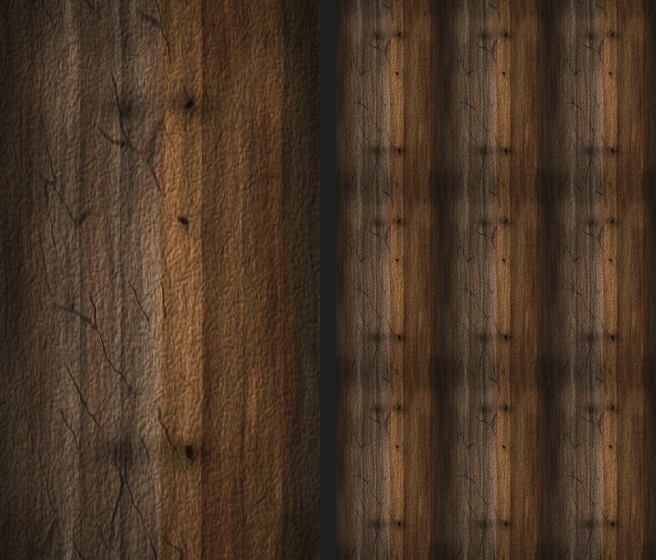
Left, the tile; right, the same tile 3 across and 3 down.
A WebGL 1 fragment shader for this texture:

```glsl
precision highp float;
// Dark aged wooden boards with a wrinkled, leathery grain, cracks and knots.
uniform vec2 u_resolution;

const float TAU = 6.28318;

float hash(vec2 p) {
  return fract(sin(dot(p, vec2(127.1, 311.7))) * 43758.5);
}

// Value noise that wraps after n cells
float noise(vec2 uv, vec2 n) {
  vec2 p = uv * n, i = floor(p), f = fract(p);
  vec2 seed = n * 0.37;
  f = f * f * (3.0 - 2.0 * f);
  float a = hash(mod(i, n) + seed);
  float b = hash(mod(i + vec2(1.0, 0.0), n) + seed);
  float c = hash(mod(i + vec2(0.0, 1.0), n) + seed);
  float d = hash(mod(i + 1.0, n) + seed);
  return mix(mix(a, b, f.x), mix(c, d, f.x), f.y);
}

// Wrapping cellular noise: nearest distance, and gap to the second nearest
vec2 cells(vec2 p, vec2 n) {
  vec2 i = floor(p), f = fract(p);
  float near = 4.0, second = 4.0;
  for (int y = -1; y <= 1; y++) {
    for (int x = -1; x <= 1; x++) {
      vec2 o = vec2(float(x), float(y));
      vec2 id = mod(i + o, n);
      float d = length(o + vec2(hash(id), hash(id + 57.3)) - f);
      second = min(second, max(near, d));
      near = min(near, d);
    }
  }
  return vec2(near, second - near);
}

// Broken diagonal cracks, mostly in the grey boards
float cracks(vec2 uv) {
  vec2 q = uv + 0.03 * (vec2(noise(uv, vec2(9.0, 14.0)), noise(uv, vec2(11.0, 16.0))) - 0.5);
  q += 0.008 * (noise(uv, vec2(40.0, 60.0)) - 0.5);
  float gap = cells(vec2(q.x * 6.0, q.y * 7.0 + q.x * 7.0), vec2(6.0, 7.0)).y;
  float broken = smoothstep(0.48, 0.72, noise(uv, vec2(8.0, 13.0)));
  float place = smoothstep(0.04, 0.2, uv.x) * (1.0 - 0.75 * smoothstep(0.5, 0.65, uv.x));
  return (1.0 - smoothstep(0.01, 0.085, gap)) * broken * place;
}

// Height of the wrinkled surface
float relief(vec2 uv) {
  vec2 q = uv;
  q.x += 0.005 * sin(TAU * (uv.y * 9.0 + sin(TAU * uv.x * 2.0)));
  q.y += 0.006 * sin(TAU * (uv.x * 13.0 + 0.6 * sin(TAU * uv.y * 5.0)));
  float bumps = cells(q * vec2(88.0, 84.0), vec2(88.0, 84.0)).x;
  float folds = noise(q, vec2(44.0, 40.0));
  float pores = noise(uv, vec2(150.0, 170.0));
  return 0.55 * bumps + 0.5 * folds + 0.32 * pores - 0.45 * cracks(uv);
}

void main() {
  vec2 uv = gl_FragCoord.xy / u_resolution;
  float aspect = u_resolution.y / u_resolution.x;
  float sway = 0.004 * sin(TAU * uv.y * 2.0) + 0.003 * sin(TAU * (uv.y * 5.0 + 0.3));
  vec2 grain = vec2(uv.x + sway, uv.y);

  // Board colours: grey brown left, warm brown right
  float warm = smoothstep(0.492, 0.506, uv.x) * (1.0 - smoothstep(0.86, 1.0, uv.x));
  vec3 color = mix(vec3(0.345, 0.275, 0.21), vec3(0.40, 0.28, 0.17), warm);
  float rust = smoothstep(0.45, 0.8, noise(grain, vec2(17.0, 3.0)));
  color = mix(color, vec3(0.35, 0.21, 0.13), rust * (0.2 + 0.5 * warm));
  float pale = smoothstep(0.5, 0.85, noise(uv, vec2(10.0, 7.0)));
  color *= 1.0 + 0.2 * pale;

  // Long vertical fibres
  float fibres = 0.45 * noise(grain, vec2(13.0, 2.0)) + 0.5 * noise(grain, vec2(46.0, 4.0))
               + 0.4 * noise(grain, vec2(120.0, 9.0));
  color *= 0.58 + 0.64 * fibres;

  // Board joints, each with a shade fading to its right
  for (int i = 0; i < 7; i++) {
    float k = float(i);
    float d = fract(uv.x + 0.4 * sway - 0.12 - 0.127 * k);
    float strength = 0.12 + 0.28 * hash(vec2(k, 4.0));
    color *= 1.0 - strength * exp(-35.0 * d) * smoothstep(0.0, 0.005, d);
  }

  // Knots with dark smears around them
  for (int i = 0; i < 5; i++) {
    float k = float(i);
    vec2 center = vec2(0.59 - 0.21 * mod(k, 2.0), 0.19 + 0.62 * floor(k / 2.0));
    if (i == 4) center = vec2(0.57, 0.61);
    vec2 d = (fract(uv - center + 0.5) - 0.5) * vec2(1.0, aspect);
    d += 0.03 * (vec2(noise(uv, vec2(24.0, 40.0)), noise(uv, vec2(28.0, 44.0))) - 0.5);
    float smear = exp(-dot(d * vec2(14.0, 22.0), d * vec2(14.0, 22.0)));
    float core = 1.0 - smoothstep(0.005, 0.016, length(d * vec2(1.0, 0.8)));
    color *= (1.0 - (i == 4 ? 0.1 : 0.42) * smear) * (1.0 - 0.65 * core * (1.0 - mod(k, 2.0)));
  }

  // Raking light over the relief, from the upper left
  vec2 lit = vec2(-0.0022, 0.0022 / aspect);
  float slope = relief(uv - lit) - relief(uv + lit);
  color *= clamp(1.0 - 0.75 * slope, 0.4, 1.75);
  color *= 1.0 - 0.38 * cracks(uv);
  color *= 0.9 + 0.2 * noise(uv, vec2(146.0, 256.0));

  // Darkened borders
  float side = smoothstep(0.0, 0.27, min(uv.x, 1.0 - uv.x));
  float ends = 0.5 - 0.5 * cos(TAU * uv.y);
  color *= mix(0.46, 1.0, side) * mix(0.76, 1.06, sqrt(ends));
  gl_FragColor = vec4(color, 1.0);
}
```
